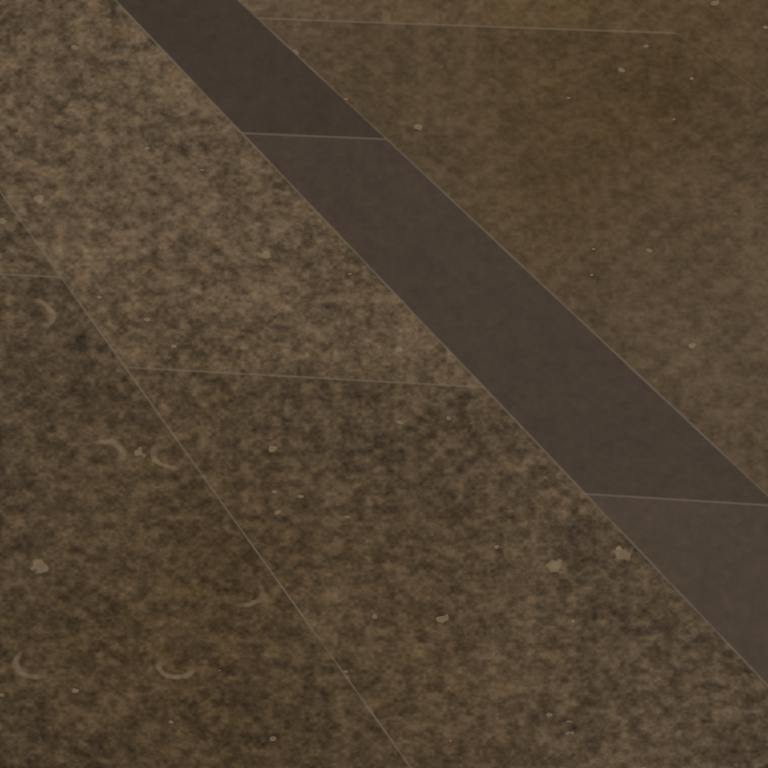
This texture is drawn by a Shadertoy shader. Its source:

```glsl
const vec3 STONE = vec3(0.345, 0.287, 0.220);
const vec3 BAND = vec3(0.285, 0.243, 0.205);
const vec3 WARM = vec3(0.310, 0.243, 0.155);
const vec3 GROUT = vec3(0.430, 0.385, 0.325);
const vec3 FOSSIL = vec3(0.530, 0.455, 0.360);
const float JOINT_WIDTH = 0.0028;
const float JOINT_OPACITY = 0.55;

// Perspective: how the joints lean and fan out
const vec2 LANE_LEAN = vec2(0.843, 0.728);
const vec2 ROW_LEAN = vec2(0.035, 0.045);

// Lanes from left to right; lane 2 is the smooth band
const int BAND_LANE = 2;
const float LANE_EDGE[4] = float[](-0.178, 0.150, 0.310, 0.818);
const float ROW_START[5] = float[](0.357, 0.469, 0.160, 0.012, 5.0);
const float ROW_PERIOD[5] = float[](0.9, 0.9, 0.436, 0.9, 9.0);
const float TONE[5] = float[](0.90, 0.95, 0.96, 0.97, 1.04);
const float TONE_STEP[5] = float[](-0.05, -0.11, 0.07, -0.10, 0.0);
const float GRAIN[5] = float[](0.54, 0.52, 0.11, 0.30, 0.28);

float hash(vec2 p) {
    return fract(sin(dot(p, vec2(127.1, 311.7))) * 43758.5453);
}

float noise(vec2 p) {
    vec2 i = floor(p), f = fract(p);
    f = f * f * (3.0 - 2.0 * f);
    return mix(mix(hash(i), hash(i + vec2(1, 0)), f.x),
               mix(hash(i + vec2(0, 1)), hash(i + vec2(1, 1)), f.x), f.y);
}

float fbm(vec2 p) {
    float sum = 0.0, amp = 0.5;
    for (int i = 0; i < 4; i++) {
        sum += amp * (noise(p) - 0.5);
        p = mat2(1.6, 1.2, -1.2, 1.6) * p + 7.3;
        amp *= 0.6;
    }
    return sum;
}

float cover(float dist, float px) {
    return smoothstep(-px, px, dist);
}

float jointLine(float dist, float px) {
    return 1.0 - smoothstep(0.5 * JOINT_WIDTH - px, 0.5 * JOINT_WIDTH + px, abs(dist));
}

// Sparse pale specks with ragged outlines
float flecks(vec2 p, float cells, float chance) {
    vec2 g = p * cells, id = floor(g);
    vec2 centre = 0.3 + 0.4 * vec2(hash(id + 3.1), hash(id + 8.7));
    vec2 q = (fract(g) - centre) * vec2(0.8, 1.2);
    float radius = mix(0.06, 0.17, hash(id + 5.9));
    float dist = length(q) + 0.12 * (noise(p * 170.0) - 0.5);
    return step(hash(id), chance) * (1.0 - smoothstep(radius * 0.5, radius, dist));
}

// Curved shell fragments
float shells(vec2 p, float cells, float chance) {
    vec2 g = p * cells, id = floor(g);
    vec2 q = (fract(g) - 0.5) * vec2(0.8, 1.2);
    float turn = 6.2832 * hash(id + 2.3);
    float arc = smoothstep(-0.05, 0.15, dot(q, vec2(cos(turn), sin(turn))));
    float ring = abs(length(q) - 0.22 + 0.08 * (noise(p * 60.0) - 0.5));
    return step(hash(id + 6.1), chance) * arc * (1.0 - smoothstep(0.01, 0.06, ring));
}

// Slab colour and cross joints of one lane
vec3 laneColour(int lane, float row, vec2 p, float grain, float px) {
    float k = round((row - ROW_START[lane]) / ROW_PERIOD[lane]);
    float dist = row - ROW_START[lane] - k * ROW_PERIOD[lane];
    float tone = TONE[lane] + TONE_STEP[lane] * (k - 1.0 + cover(dist, px));
    vec3 colour = lane == BAND_LANE ? BAND : STONE;
    if (lane != BAND_LANE) {
        float warmth = 0.6 * smoothstep(0.75, 0.1, distance(p, vec2(0.2, 0.0)));
        warmth += 0.6 * smoothstep(0.5, 0.1, distance(p, vec2(0.75, 0.95)));
        colour = mix(colour, WARM, warmth * (0.6 + 0.8 * noise(p * 7.0)));
    }
    colour *= tone * (1.0 + GRAIN[lane] * grain);
    return mix(colour, GROUT, JOINT_OPACITY * jointLine(dist, px));
}

void mainImage(out vec4 fragColor, in vec2 fragCoord) {
    vec2 p = fragCoord / iResolution.xy;
    float px = 1.0 / iResolution.y;
    float depth = 1.0 - p.y;
    float across = (p.x - LANE_LEAN.x * depth) / (1.0 + LANE_LEAN.y * depth);
    float row = (depth - ROW_LEAN.x * p.x) / (1.0 + ROW_LEAN.y * p.x);

    // Fine mineral grain over broad stains
    float grain = 1.3 * fbm(p * vec2(75.0, 95.0)) + 0.45 * fbm(p * 9.0);
    grain += 0.45 * (noise(p * vec2(190.0, 230.0)) - 0.5);

    // Lay the lanes from left to right
    float slope = LANE_LEAN.x + LANE_LEAN.y * across;
    float scale = (1.0 + LANE_LEAN.y * depth) / sqrt(1.0 + slope * slope);
    vec3 colour = laneColour(0, row, p, grain, px);
    float joints = 0.0, band = 0.0;
    for (int i = 0; i < 4; i++) {
        float dist = (across - LANE_EDGE[i]) * scale;
        float side = cover(dist, px);
        colour = mix(colour, laneColour(i + 1, row, p, grain, px), side);
        band = mix(band, i + 1 == BAND_LANE ? 1.0 : 0.0, side);
        joints = max(joints, jointLine(dist, px) * (i == 3 ? 0.3 : 1.0));
    }

    // Fossils in the rough slabs, then worn grout
    float shellArea = 1.0 - smoothstep(-0.22, -0.16, across);
    float pale = 0.6 * flecks(p, 13.0, 0.08) + 0.6 * flecks(p + 0.37, 31.0, 0.05);
    pale += 0.5 * shells(p, 11.0, 0.22) * shellArea;
    colour = mix(colour, FOSSIL, min(pale, 0.8) * (1.0 - band));
    float wear = 0.6 + 0.7 * noise(p * 24.0);
    colour = mix(colour, GROUT, JOINT_OPACITY * joints * wear);
    fragColor = vec4(colour, 1.0);
}
```
